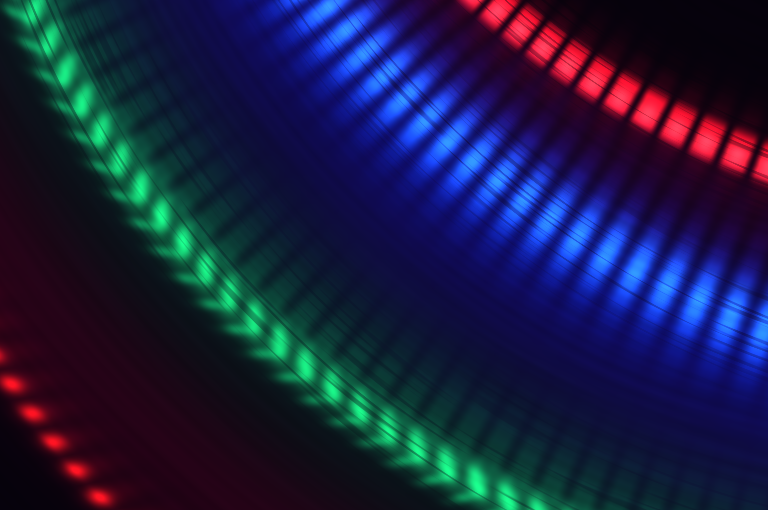
Give the GLSL for this background, as a WebGL 2 fragment shader.

```glsl
#version 300 es
precision highp float;
// Four curved strings of out-of-focus lights (red, blue, green, red) on a dark ground.
// Each string is a circle: radial offset shapes its glow, angle is cut into
// repeated beads, and stretched gradient noise adds fine streaks along the arcs.
uniform vec2 u_resolution;
out vec4 fragColor;

const float TAU = 6.2831853;

vec2 hashGradient(vec2 cell) {
    float h = fract(sin(dot(cell, vec2(127.1, 311.7))) * 43758.55);
    return vec2(cos(h * TAU), sin(h * TAU));
}

float gradientNoise(vec2 p) {
    vec2 i = floor(p), f = fract(p);
    vec2 w = f * f * f * (f * (f * 6.0 - 15.0) + 10.0);
    vec2 e = vec2(0.0, 1.0);
    float low = mix(dot(hashGradient(i), f),
                    dot(hashGradient(i + e.yx), f - e.yx), w.x);
    float high = mix(dot(hashGradient(i + e.xy), f - e.xy),
                     dot(hashGradient(i + e.yy), f - e.yy), w.x);
    return mix(low, high, w.y);
}

// x: offset from the circle, positive outside; y: angle leftward from straight down
vec2 arcCoords(vec2 p, vec2 center, float radius) {
    vec2 d = p - center;
    return vec2(length(d) - radius, atan(-d.x, -d.y));
}

// Bell curve with separate widths inside and outside the circle
float lobe(float r, float inner, float outer) {
    float t = r / (r < 0.0 ? inner : outer);
    return exp(-t * t);
}

// Bead number along the arc; stretch slowly widens the spacing
float beadIndex(float angle, float start, float density, float stretch) {
    float u = start - angle;
    return u * (density - stretch * u);
}

// Signed position inside a bead, zero at its center
float beadCoord(float index) {
    return fract(index + 0.5) - 0.5;
}

// One within a bead, falling to zero at its borders
float beadMask(float c, float softness) {
    return smoothstep(0.5, 0.5 - softness, abs(c));
}

// Thin dark lines running along an arc
float streaks(vec2 arc, float frequency) {
    float n = gradientNoise(vec2(arc.x * frequency + arc.y * 9.0, arc.y * 7.0));
    return 1.0 - 0.4 * smoothstep(0.08, 0.4, n);
}

vec3 background(float green, float blue, float red) {
    vec3 col = vec3(0.022, 0.008, 0.045);
    col += vec3(0.035, 0.002, 0.155) * lobe(blue - 0.17, 0.2, 0.24);
    col += vec3(0.005, 0.075, 0.05) * lobe(green, 0.27, 0.17);
    col += vec3(0.12, 0.0, 0.04) * lobe(green - 0.3, 0.15, 0.14);
    col += vec3(0.075, 0.0, 0.055) * lobe(red - 0.09, 0.1, 0.14);
    return col;
}

vec3 blueBeads(vec2 arc) {
    float r = arc.x;
    float c = beadCoord(beadIndex(arc.y, 0.826, 31.9, 5.75));
    float ribs = beadMask(c, 0.42);
    float core = lobe(r, 0.057, 0.053) * exp(-5.5 * c * c);
    vec3 col = vec3(0.0, 0.025, 0.22) * lobe(r, 0.11, 0.2);
    col += vec3(0.0, 0.13, 0.58) * lobe(r, 0.092, 0.098) * mix(0.2, 1.0, ribs);
    col += vec3(0.14, 0.41, 0.48) * core * mix(0.3, 1.0, ribs);
    col += vec3(0.035, 0.0, 0.09) * lobe(r + 0.1, 0.1, 0.06) * ribs;
    return col * mix(1.0, streaks(arc, 190.0), lobe(r, 0.1, 0.1));
}

vec3 greenBeads(vec2 arc) {
    float r = arc.x;
    float index = beadIndex(arc.y, 1.0729, 29.6, 0.0);
    float ribs = beadMask(beadCoord(index), 0.35);
    // Slanted comets on the ridge, with a lattice of small loops outside
    float comet = 0.5 + 0.5 * cos(TAU * (index - r * 11.0));
    float loops = 0.5 + 0.5 * cos(TAU * (index + r * 13.0 - 0.35));
    float core = lobe(r, 0.034, 0.026) * (0.32 + 0.68 * comet);
    float fringe = lobe(r - 0.037, 0.022, 0.021) * (0.18 + 0.82 * loops * loops);
    float tail = lobe(r, 0.13, 0.035) * mix(0.35, 1.0, ribs);
    vec3 col = vec3(0.06, 0.67, 0.32) * core + vec3(0.02, 0.38, 0.19) * fringe;
    col += vec3(0.01, 0.21, 0.1) * tail;
    return col * streaks(arc, 130.0);
}

vec3 redBeads(vec2 arc) {
    float r = arc.x;
    float c = beadCoord(beadIndex(arc.y, 0.6974, 31.0, 7.1));
    float box = beadMask(c, 0.24) * smoothstep(0.052, 0.022, abs(r));
    vec3 col = vec3(0.73, 0.04, 0.08) * box;
    col += vec3(0.25, 0.23, 0.2) * box * lobe(r - 0.008, 0.022, 0.025) * exp(-9.0 * c * c);
    col += vec3(0.22, 0.0, 0.035) * lobe(r, 0.075, 0.065) * mix(0.3, 1.0, beadMask(c, 0.4));
    return col * streaks(arc, 190.0);
}

vec3 smallRedBeads(vec2 arc) {
    float r = arc.x;
    float c = beadCoord(beadIndex(arc.y, 0.9666, 34.8, 0.0) + r * 7.0);
    vec3 col = vec3(0.78, 0.07, 0.05) * lobe(r, 0.019, 0.016) * exp(-13.0 * c * c);
    return col + vec3(0.2, 0.0, 0.03) * lobe(r, 0.065, 0.03) * (0.45 + 0.55 * beadMask(c, 0.5));
}

void main() {
    vec2 p = gl_FragCoord.xy / u_resolution.y;
    p.x += 0.5 * (1.506 - u_resolution.x / u_resolution.y);
    vec2 green = arcCoords(p, vec2(1.899, 1.822), 2.015);
    vec2 blue = arcCoords(p, vec2(2.137, 2.127), 1.882);
    vec2 red = arcCoords(p, vec2(2.106, 2.327), 1.753);
    vec2 smallRed = arcCoords(p, vec2(2.039, 1.639), 2.451);
    vec3 col = background(green.x, blue.x, red.x);
    col += blueBeads(blue) + greenBeads(green) + redBeads(red) + smallRedBeads(smallRed);
    // Faint brushed sheen along the curves
    col *= 1.0 + 0.16 * gradientNoise(vec2(green.x * 60.0, green.y * 5.0));
    fragColor = vec4(clamp(col, 0.0, 1.0), 1.0);
}
```
